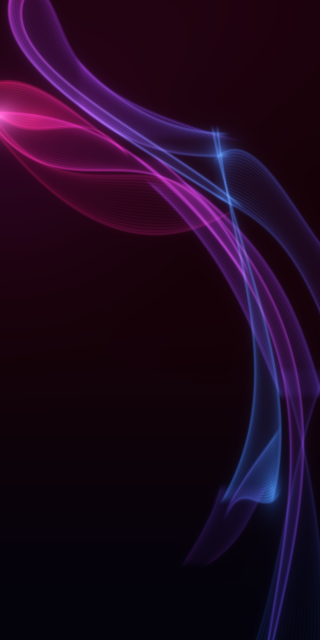
Reproduce this background procedurally as a Shadertoy shader.

```glsl
// Translucent ribbons of violet, crimson and blue light sweeping down a dark maroon backdrop.

const vec3 CRIMSON = vec3(0.85, 0.08, 0.30);
const vec3 MAGENTA = vec3(0.75, 0.12, 0.62);
const vec3 VIOLET  = vec3(0.50, 0.17, 0.85);
const vec3 INDIGO  = vec3(0.24, 0.18, 0.72);
const vec3 AZURE   = vec3(0.16, 0.42, 0.95);

// Cubic through four values at t = 0, 1/3, 2/3, 1
float curve(vec4 k, float t) {
    float u = 3.0 * t, a = u - 1.0, b = u - 2.0, c = u - 3.0;
    return dot(k, vec4(-a * b * c / 6.0, u * b * c / 2.0, -u * a * c / 2.0, u * a * b / 6.0));
}

// Thin bright line with a soft halo; q.x runs along, q.y across
float strand(vec2 q, vec4 k, float t, float len) {
    float slope = (curve(k, t + 0.01) - curve(k, t - 0.01)) / (0.02 * len);
    float d = abs(q.y - curve(k, t)) / sqrt(1.0 + slope * slope);
    return 0.75 * exp(-d * d / 0.12) + 0.16 * exp(-d / 1.3);
}

// Woven sheet between two curves, brighter towards its rims
vec3 ribbon(vec2 q, vec2 span, vec4 a, vec4 b, vec3 tintStart, vec3 tintEnd, float fill, float rim) {
    if (q.x < span.x - 3.0 || q.x > span.y + 3.0) return vec3(0.0);
    float len = span.y - span.x;
    float t = (q.x - span.x) / len;
    float fade = smoothstep(-3.0, 0.5, q.x - span.x) * smoothstep(-3.0, 0.5, span.y - q.x);
    float ea = curve(a, t), eb = curve(b, t);
    float lo = min(ea, eb), width = max(abs(eb - ea), 0.01);
    float s = (q.y - lo) / width;
    float pixel = 100.0 / iResolution.x;
    float inside = smoothstep(0.0, 1.5 * pixel, min(s, 1.0 - s) * width);

    // Fine threads vanish where they would be narrower than a pixel
    float threads = 1.0 + 0.3 * cos(s * 113.1) * smoothstep(1.5, 3.5, width / 18.0 / pixel);
    float sheet = inside * threads * (0.45 + 0.9 * pow(abs(2.0 * s - 1.0), 3.0));
    float lines = strand(q, a, t, len) + strand(q, b, t, len);
    return mix(tintStart, tintEnd, clamp(t, 0.0, 1.0)) * fade * (fill * sheet + rim * lines);
}

vec3 backdrop(vec2 p) {
    vec3 col = mix(vec3(0.085, 0.005, 0.03), vec3(0.015, 0.01, 0.045), smoothstep(90.0, 195.0, p.y));
    vec2 left = (p - vec2(0.0, 48.0)) / vec2(45.0, 38.0);
    vec2 top = (p - vec2(55.0, 0.0)) / vec2(60.0, 45.0);
    return col + vec3(0.08, 0.01, 0.09) * exp(-dot(left, left))
               + vec3(0.04, 0.005, 0.03) * exp(-dot(top, top));
}

void mainImage(out vec4 fragColor, in vec2 fragCoord) {
    // Canvas is 100 wide and 200 deep, measured down from the top
    vec2 p = fragCoord / iResolution.xy * vec2(100.0, 200.0);
    p.y = 200.0 - p.y;
    vec2 v = p.yx;
    vec3 light = vec3(0.0);

    // Upper violet sweep
    light += ribbon(v, vec2(0.0, 41.7), vec4(3.1, 6.5, 18.5, 37.0), vec4(15.1, 21.4, 33.9, 66.4),
                    VIOLET, INDIGO, 0.30, 0.4);
    light += ribbon(v, vec2(0.0, 62.5), vec4(3.1, 11.2, 37.0, 69.8), vec4(7.3, 15.6, 43.0, 73.0),
                    mix(MAGENTA, VIOLET, 0.5), AZURE, 0.30, 0.75);
    light += ribbon(p, vec2(26.0, 69.0), vec4(20.8, 32.6, 39.3, 41.7), vec4(33.9, 43.2, 47.7, 48.7),
                    VIOLET, AZURE, 0.18, 0.5);

    // Blue wing reaching the right side
    light += ribbon(p, vec2(69.0, 103.0), vec4(48.2, 50.0, 64.0, 80.0), vec4(62.0, 69.0, 81.5, 105.0),
                    AZURE, INDIGO, 0.22, 0.4);

    // Crimson crest and veil on the left
    light += ribbon(p, vec2(0.0, 37.8), vec4(25.5, 28.1, 36.5, 46.4), vec4(36.5, 40.4, 39.8, 46.4),
                    CRIMSON, MAGENTA, 0.45, 0.4);
    light += ribbon(p, vec2(0.0, 70.3), vec4(43.0, 65.1, 73.2, 67.2), vec4(39.0, 54.2, 55.2, 68.2),
                    CRIMSON, MAGENTA, 0.15, 0.25);
    light += ribbon(p, vec2(0.0, 75.5), vec4(35.2, 39.8, 55.2, 84.6), vec4(41.7, 53.1, 55.2, 80.7),
                    mix(CRIMSON, MAGENTA, 0.4), VIOLET, 0.25, 0.75);

    // Violet bundle falling to the lower right
    light += ribbon(v, vec2(50.8, 200.0), vec4(44.3, 83.3, 90.6, 83.9), vec4(50.8, 88.0, 94.3, 85.4),
                    mix(MAGENTA, VIOLET, 0.6), INDIGO, 0.22, 0.65);
    light += ribbon(v, vec2(58.6, 122.4), vec4(48.2, 66.4, 78.1, 87.2), vec4(59.9, 81.3, 93.2, 100.3),
                    VIOLET, INDIGO, 0.28, 0.5);
    light += ribbon(v, vec2(117.0, 200.0), vec4(101.6, 93.0, 87.2, 80.2), vec4(88.5, 95.8, 100.0, 102.0),
                    INDIGO, AZURE * 0.4, 0.16, 0.35);

    // Blue fall with its curled foot and faint tail
    light += ribbon(v, vec2(41.7, 155.0), vec4(66.7, 76.8, 86.2, 85.4), vec4(68.2, 75.0, 79.7, 70.3),
                    AZURE, AZURE, 0.26, 0.6);
    light += ribbon(p, vec2(72.5, 85.5), vec4(158.0, 155.7, 156.8, 156.3), vec4(156.3, 149.0, 142.7, 136.7),
                    INDIGO, AZURE, 0.35, 0.45);
    light += ribbon(v, vec2(153.6, 175.0), vec4(68.2, 65.6, 62.0, 57.8), vec4(82.8, 78.9, 74.5, 67.2),
                    INDIGO, VIOLET * 0.5, 0.25, 0.12);

    // Hot source at the left and glints at the folds
    light += vec3(1.0, 0.45, 0.95) * exp(-length((p - vec2(0.0, 36.5)) / vec2(3.5, 3.0)));
    light += 0.5 * CRIMSON * exp(-length((p - vec2(10.0, 37.0)) / vec2(7.0, 3.0)));
    light += 0.7 * AZURE * exp(-length(p - vec2(69.0, 48.0)) / 2.5);
    light += 0.7 * AZURE * exp(-length((p - vec2(85.0, 153.0)) / vec2(2.0, 4.0)));

    fragColor = vec4(backdrop(p) + 1.0 - exp(-1.15 * light), 1.0);
}
```
